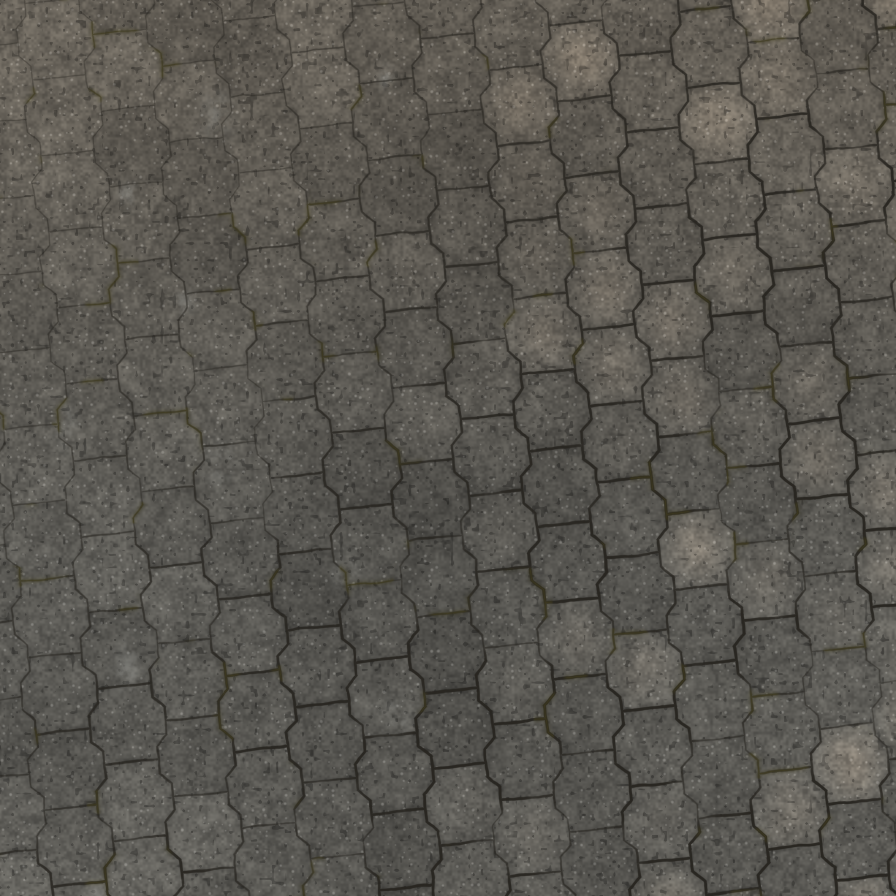
Reproduce this texture procedurally as a Shadertoy shader.

```glsl
// Worn grey-brown interlocking pavers in staggered, slightly tilted columns.

float hash(vec2 p) {
    vec3 q = fract(vec3(p.xyx) * 0.1031);
    q += dot(q, q.yzx + 33.33);
    return fract((q.x + q.y) * q.z);
}

float noise(vec2 p) {
    vec2 i = floor(p), f = fract(p);
    f = f * f * (3.0 - 2.0 * f);
    return mix(mix(hash(i), hash(i + vec2(1, 0)), f.x),
               mix(hash(i + vec2(0, 1)), hash(i + vec2(1, 1)), f.x), f.y);
}

float fbm(vec2 p) {
    float sum = 0.0, amp = 0.5;
    for (int i = 0; i < 4; i++) {
        sum += amp * noise(p);
        p = mat2(1.6, 1.2, -1.2, 1.6) * p + 7.3;
        amp *= 0.5;
    }
    return sum / 0.9375;
}

// Paver layout: xy = paver id, z = distance to the side joint, w = to the end joint.
vec4 pavers(vec2 p, vec2 pitch, out vec2 local) {
    vec2 g = p / pitch;
    float edge = floor(g.x + 0.5);
    float side = mod(edge, 2.0) < 0.5 ? 1.0 : -1.0;
    float wave = 2.2 * cos(6.28318 * g.y);
    float offset = g.x - edge - side * 0.085 * clamp(wave, -1.0, 1.0);
    float column = offset > 0.0 ? edge : edge - 1.0;
    float v = g.y + 0.5 * mod(column, 2.0);
    float row = floor(v);
    local = vec2(g.x - column, v - row) - 0.5;
    float slant = mix(0.72, 1.0, smoothstep(0.8, 1.2, abs(wave)));
    return vec4(column, row, abs(offset) * pitch.x * slant,
                (0.5 - abs(local.y)) * pitch.y);
}

// Pale mineral stains: a ragged core inside a soft halo.
float stains(vec2 uv) {
    float sum = 0.0;
    for (float i = 0.0; i < 10.0; i++) {
        vec2 centre = vec2(0.04 + 0.42 * hash(vec2(i, 3.7)),
                           (i + hash(vec2(i, 9.1))) / 10.0);
        vec2 d = (uv - centre) * vec2(1.25, 0.85);
        float size = mix(0.011, 0.024, hash(vec2(i, 5.3)));
        sum += exp(-dot(d, d) / (size * size)) * mix(0.4, 1.0, hash(vec2(i, 1.9)));
    }
    return sum * smoothstep(0.3, 0.75, fbm(uv * 75.0));
}

// Small light aggregate chips, one per cell at most.
float chips(vec2 uv, float px) {
    vec2 g = uv * 130.0, cell = floor(g);
    vec2 centre = 0.25 + 0.5 * vec2(hash(cell + 2.3), hash(cell + 17.9));
    float radius = mix(0.0005, 0.0016, hash(cell + 41.0));
    float d = length(fract(g) - centre) / 130.0;
    return (1.0 - smoothstep(radius - px, radius + px, d)) * step(0.72, hash(cell + 63.0));
}

void mainImage(out vec4 fragColor, in vec2 fragCoord) {
    float px = 1.0 / min(iResolution.x, iResolution.y);
    vec2 uv = fragCoord * px;

    // Tilt the paving and roughen its joints
    vec2 p = mat2(0.9945, -0.105, 0.105, 0.9945) * (uv - vec2(0.697, 0.465));
    p.x += 0.03625;
    p += 0.0035 * (vec2(fbm(uv * 45.0), fbm(uv * 45.0 + 31.0)) - 0.5);
    vec2 local;
    vec4 paver = pavers(p, vec2(0.0725, 0.0855), local);
    float id = hash(paver.xy + 50.0);

    // Broad light and dirt: dim centre, lighter rim and upper right
    float tone = 0.94 + 0.24 * dot(uv - vec2(0.48, 0.42), uv - vec2(0.48, 0.42));
    tone += 0.22 * (fbm(uv * 5.0 + 4.0) - 0.5) + 0.12 * (id - 0.5);
    vec3 color = mix(vec3(0.362, 0.357, 0.338), vec3(0.385, 0.365, 0.332),
                     smoothstep(0.3, 1.0, uv.y)) * tone;

    // Scuffed pale faces, mostly on the right
    float scuff = smoothstep(0.45, 1.0, id) * smoothstep(0.45, 0.95, uv.x + 0.15 * uv.y);
    scuff *= exp(-6.0 * dot(local, local)) * (0.5 + fbm(uv * 30.0));
    color += scuff * vec3(0.125, 0.105, 0.085);

    // Stone grain, pits and chips
    float grain = noise(uv * 330.0) - 0.5 + 0.7 * (noise(uv * 170.0 + 9.0) - 0.5);
    color *= 1.0 + 0.22 * grain + 0.28 * (fbm(uv * 60.0) - 0.5);
    color *= 1.0 - 0.25 * smoothstep(0.76, 0.92, noise(uv * 210.0 + 77.0));
    color += 0.13 * chips(uv, px);
    color = mix(color, vec3(0.60, 0.60, 0.58), 0.6 * clamp(stains(uv), 0.0, 1.0));

    // Joints: faint at upper left, open and shaded lower down and right
    float d = min(paver.z, paver.w);
    float open = smoothstep(-0.25, 0.55, uv.x * 0.7 - uv.y * 0.6 + 0.3);
    open *= smoothstep(0.15, 0.6, fbm(uv * 14.0 + 12.0));
    float width = mix(0.0006, 0.0015, open);
    float joint = 1.0 - smoothstep(width - px * 0.7, width + px * 0.9, d);
    color *= 1.0 - 0.16 * (0.4 + open) * exp(-d / 0.003);
    color = mix(color, vec3(0.155, 0.145, 0.125), joint * mix(0.35, 0.95, open));

    // Sparse moss along the joints
    float moss = smoothstep(0.72, 0.82, noise(uv * 28.0 + 5.0)) * exp(-d / 0.0018);
    color = mix(color, vec3(0.27, 0.25, 0.11), 0.6 * moss);

    fragColor = vec4(clamp(color, 0.0, 1.0), 1.0);
}
```
